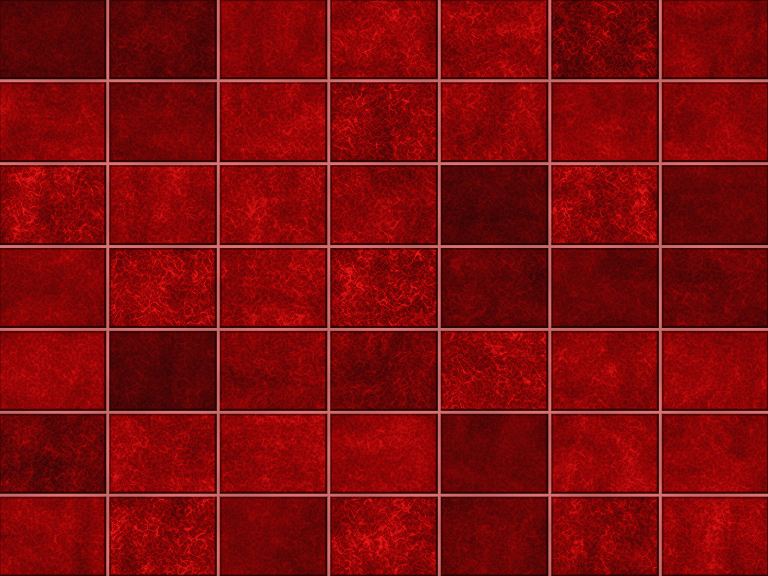
Write a WebGL 2 fragment shader that draws this texture.

```glsl
#version 300 es
precision highp float;
// Glazed red wall tiles in a seven by seven grid with thin pink grout and dark grooves.
// Every tile gets a hashed tone and roughness; layered sines make soft stains, and
// the borders between warped cellular noise cells make the fine curling veins.

uniform vec2 u_resolution;
out vec4 outColor;

vec2 hash2(vec2 p) {
    vec3 q = fract(p.xyx * vec3(0.1031, 0.1030, 0.0973));
    q += dot(q, q.yzx + 33.33);
    return fract((q.xx + q.yz) * q.zy);
}

// Distances to the nearest and second nearest cell points.
vec2 cellular(vec2 p) {
    vec2 cell = floor(p), f = fract(p);
    vec2 nearest = vec2(8.0);
    for (int y = -1; y <= 1; y++) {
        for (int x = -1; x <= 1; x++) {
            vec2 o = vec2(x, y);
            float d = length(o + hash2(cell + o) - f);
            nearest.y = min(nearest.y, max(nearest.x, d));
            nearest.x = min(nearest.x, d);
        }
    }
    return nearest;
}

// Soft stains, about -1 to 1.
float stains(vec2 p, vec2 phase) {
    float sum = 0.0, weight = 0.5;
    for (int i = 0; i < 5; i++) {
        p = mat2(0.8, -0.6, 0.6, 0.8) * p * 1.7 + phase * 6.28;
        p += 0.7 * sin(p.yx);
        sum += weight * sin(p.x) * cos(p.y);
        weight *= 0.72;
    }
    return sum;
}

// Thin bright filaments along the borders of bent cells.
float veins(vec2 p, float width) {
    p += 0.45 * sin(p.yx * 2.3) + 0.25 * sin(p.yx * 5.1 + 1.7);
    vec2 d = cellular(p);
    return 1.0 - smoothstep(0.0, width, d.y - d.x);
}

float tileShade(vec2 p, vec2 id) {
    vec2 traits = hash2(id + 23.0);
    vec2 phase = hash2(id + 71.0);
    vec2 q = p + id * 1.37 + 4.0;

    float tone = mix(0.60, 0.30, pow(traits.x, 2.5));
    float rough = mix(0.35, 1.1, traits.y * traits.y);
    float stain = stains(q * 14.0, phase);
    float patchy = smoothstep(-0.7, 0.7, stains(q * 33.0, phase.yx));

    float curl = veins(q * 42.0, 0.20) * patchy + 0.7 * veins(q * 78.0 + 9.0, 0.28);
    float grain = cellular(q * 190.0).x - 0.45;
    float shade = 1.0 + 0.20 * stain + rough * (0.50 * curl - 0.22);
    shade += 0.30 * grain + 0.16 * rough * (patchy - 0.5);
    return clamp(tone * shade, 0.07, 0.92);
}

// Antialiased strip around zero.
vec2 strip(vec2 d, float halfWidth) {
    return clamp((halfWidth - abs(d)) * u_resolution.y + 0.5, 0.0, 1.0);
}

void main() {
    vec2 uv = gl_FragCoord.xy / u_resolution;
    vec2 aspect = vec2(u_resolution.x / u_resolution.y, 1.0);

    // Seven tiles each way, the outer ones slightly cropped.
    vec2 grid = (uv - 0.1403) / 0.1439;
    vec2 fromLine = (grid - round(grid)) * 0.1439 * aspect;

    float red = tileShade(uv * aspect, floor(grid));
    vec3 color = vec3(red, 0.018, 0.022);
    color.gb += 0.25 * max(red - 0.62, 0.0);

    // Grooves: deep at left and above each line, faint on the other side.
    vec2 side = vec2(-1.0, 1.0) * 0.0042;
    vec2 deep = strip(fromLine - side, 0.0020);
    vec2 faint = strip(fromLine + side, 0.0016);
    float groove = max(0.78 * max(deep.x, deep.y), 0.45 * max(faint.x, faint.y));
    color = mix(color, vec3(0.10, 0.015, 0.015), groove);

    // Grout lines with a slight change of brightness along them.
    vec2 line = strip(fromLine, 0.0025);
    float wear = 0.95 + 0.05 * sin(uv.x * 41.0 + 2.0 * sin(uv.y * 37.0));
    color = mix(color, vec3(0.86, 0.46, 0.46) * wear, max(line.x, line.y));

    outColor = vec4(color, 1.0);
}
```
